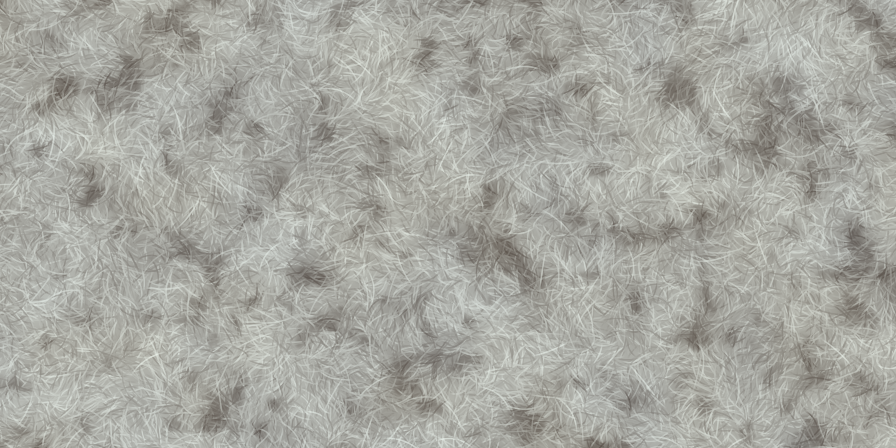
Give the GLSL for this texture, as a Shadertoy shader.

```glsl
// Pale grey wool pile: soft clumps with small brown-grey hollows between them.
// Layers of short, gently curved fibres, one per jittered grid cell, take their
// tone from the clump they grow on; a few long bright hairs lie on top.

vec3 hash3(vec3 p) {
    p = fract(p * vec3(0.1031, 0.1030, 0.0973));
    p += dot(p, p.yxz + 33.33);
    return fract((p.xxy + p.yxx) * p.zyx);
}

float noise(vec2 p) {
    vec2 i = floor(p), f = fract(p);
    f = f * f * (3.0 - 2.0 * f);
    float a = hash3(vec3(i, 7.0)).x;
    float b = hash3(vec3(i + vec2(1, 0), 7.0)).x;
    float c = hash3(vec3(i + vec2(0, 1), 7.0)).x;
    float d = hash3(vec3(i + vec2(1, 1), 7.0)).x;
    return mix(mix(a, b, f.x), mix(c, d, f.x), f.y);
}

float fbm(vec2 p) {
    float sum = 0.0, amp = 0.57;
    for (int i = 0; i < 3; i++) {
        sum += amp * noise(p);
        p = mat2(1.6, 1.2, -1.2, 1.6) * p + 5.3;
        amp *= 0.5;
    }
    return sum;
}

// Tone of the pile: clumps of two sizes, darkened by small hollows
float pileTone(vec2 p) {
    float clump = fbm(p * 10.0 + 20.0) - 0.5;
    float hollow = smoothstep(0.54, 0.84, fbm(p * 21.0 + 50.0) - 0.4 * clump);
    return 0.692 + 0.20 * clump - 0.17 * hollow;
}

// Lays one layer of fibres over the tone
float addFibres(float tone, vec2 p, float layer, float cellSize, float width,
                float density, float lift, float opacity) {
    float pixel = 1.0 / iResolution.y;
    vec2 shift = vec2(0.371, 0.593) * layer + 3.0;
    vec2 cell = floor((p + shift) / cellSize);
    for (int y = -1; y <= 1; y++)
    for (int x = -1; x <= 1; x++) {
        vec2 id = cell + vec2(x, y);
        vec3 place = hash3(vec3(id, layer + 11.0));
        vec3 look = hash3(vec3(id, layer + 71.0));
        if (place.z > density) continue;
        vec2 root = (id + place.xy) * cellSize - shift;

        // Direction follows the clump, with a random spread
        float angle = 10.0 * noise(root * 7.0 + 90.0) + 2.0 * (look.x - 0.5);
        vec2 dir = vec2(cos(angle), sin(angle));
        vec2 q = p - root;
        q = vec2(dot(q, dir), dot(q, vec2(-dir.y, dir.x))) / cellSize;

        // Parabolic strand, faded at both ends
        float bend = 0.8 * (look.y - 0.5);
        float dist = abs(q.y - bend * (q.x * q.x - 0.2));
        dist *= cellSize / sqrt(1.0 + 4.0 * bend * bend * q.x * q.x);
        float cover = 1.0 - smoothstep(0.3 * width, width + 0.55 * pixel, dist);
        cover *= 1.0 - smoothstep(0.4, 0.9, abs(q.x));
        if (cover > 0.0) {
            float strand = pileTone(root) + 0.36 * (look.z - 0.5) + lift;
            tone = mix(tone, strand, cover * opacity);
        }
    }
    return tone;
}

void mainImage(out vec4 fragColor, in vec2 fragCoord) {
    vec2 p = fragCoord / iResolution.y;
    float tone = pileTone(p) - 0.03;

    // Dense short fuzz
    for (int i = 0; i < 10; i++) {
        float layer = float(i);
        float size = 0.023 + 0.016 * fract(layer * 0.618);
        tone = addFibres(tone, p, layer, size, 0.0017, 1.0, 0.0, 0.6);
    }
    // Sparse long hairs
    for (int i = 0; i < 3; i++) {
        float layer = 20.0 + float(i);
        tone = addFibres(tone, p, layer, 0.058, 0.0016, 0.35, 0.06, 0.55);
    }

    // Shadows are warm, lit wool is neutral; a faint cool drift between clumps
    float cool = 0.015 * (noise(p * 9.0 + 40.0) - 0.5);
    vec3 wool = vec3(tone + 0.1 * (0.64 - tone) - 0.5 * cool, tone, tone - 0.026 + cool);
    fragColor = vec4(clamp(wool, 0.0, 1.0), 1.0);
}
```
